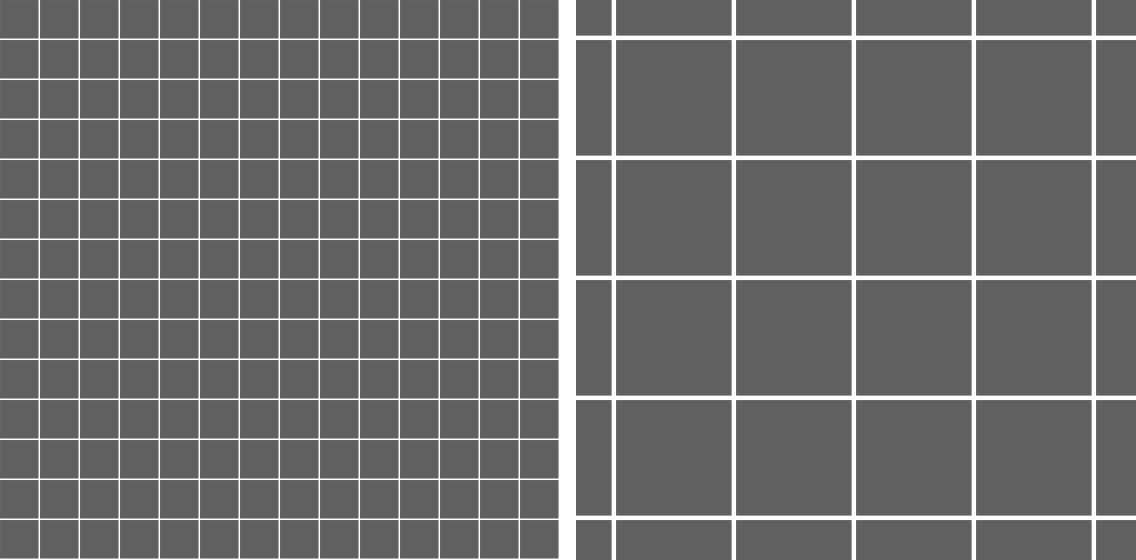
Left, the full canvas; right, a detail of the centre.
Reproduce this pattern procedurally as a three.js fragment shader.

```glsl
varying vec2 vUv;

// Share of a pixel covered by lines of the given width, one per cell on each axis
vec2 lineCoverage(vec2 cell, vec2 center, float width) {
  vec2 pixel = fwidth(cell);
  vec2 dist = abs(fract(cell - center + 0.5) - 0.5);
  vec2 coverage = clamp((0.5 * width - dist) / pixel + 0.5, 0.0, 1.0);
  return min(coverage, width / pixel);
}

void main() {
  vec3 tileGray = vec3(0.378);
  vec3 lineWhite = vec3(1.0);

  // 14 by 14 square cells, each ruled along its right and bottom sides
  vec2 lines = lineCoverage(vUv * 14.0, vec2(-0.018, 0.018), 0.037);

  // Union of the vertical and horizontal lines
  float grid = 1.0 - (1.0 - lines.x) * (1.0 - lines.y);
  gl_FragColor = vec4(mix(tileGray, lineWhite, grid), 1.0);
}
```
